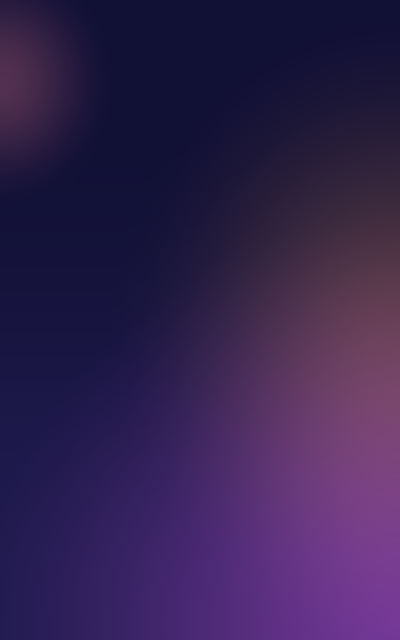
This background is drawn by a WebGL 1 fragment shader. Its source:

```glsl
precision highp float;
// A night-blue backdrop lit by three soft, overlapping glows: violet from the
// lower right, warm rose from the right edge and a small mauve one upper left.
// Each glow is a radial falloff added to a smooth vertical gradient.

uniform vec2 u_resolution;

// Layout in units of canvas height, origin at the lower left
const float ASPECT = 0.625;
const vec2 VIOLET_CENTER = vec2(0.625, 0.02);
const vec2 ROSE_CENTER = vec2(0.625, 0.475);
const vec2 MAUVE_CENTER = vec2(0.0, 0.872);
const vec2 VIOLET_RADIUS = vec2(0.655, 0.64);
const vec2 ROSE_RADIUS = vec2(0.46, 0.52);
const vec2 MAUVE_RADIUS = vec2(0.188, 0.205);

// Background colours, and the light added by each glow
const vec3 NIGHT_TOP = vec3(0.067, 0.063, 0.208);
const vec3 NIGHT_BOTTOM = vec3(0.125, 0.104, 0.310);
const vec3 VIOLET_LIGHT = vec3(0.325, 0.112, 0.280);
const vec3 ROSE_LIGHT = vec3(0.250, 0.150, 0.035);
const vec3 MAUVE_LIGHT = vec3(0.255, 0.125, 0.105);

// Elliptical falloff; softness blends a linear ramp into an S-curve
float glow(vec2 p, vec2 center, vec2 radius, float softness) {
  float ramp = clamp(1.0 - length((p - center) / radius), 0.0, 1.0);
  return mix(ramp, smoothstep(0.0, 1.0, ramp), softness);
}

void main() {
  vec2 uv = gl_FragCoord.xy / u_resolution;
  vec2 p = uv * vec2(ASPECT, 1.0);

  // Vertical night gradient
  vec3 color = mix(NIGHT_BOTTOM, NIGHT_TOP, smoothstep(0.1, 0.8, uv.y));

  // Layered light
  color += VIOLET_LIGHT * glow(p, VIOLET_CENTER, VIOLET_RADIUS, 0.45);
  color += ROSE_LIGHT * glow(p, ROSE_CENTER, ROSE_RADIUS, 1.0);
  color += MAUVE_LIGHT * glow(p, MAUVE_CENTER, MAUVE_RADIUS, 1.0);

  gl_FragColor = vec4(color, 1.0);
}
```
